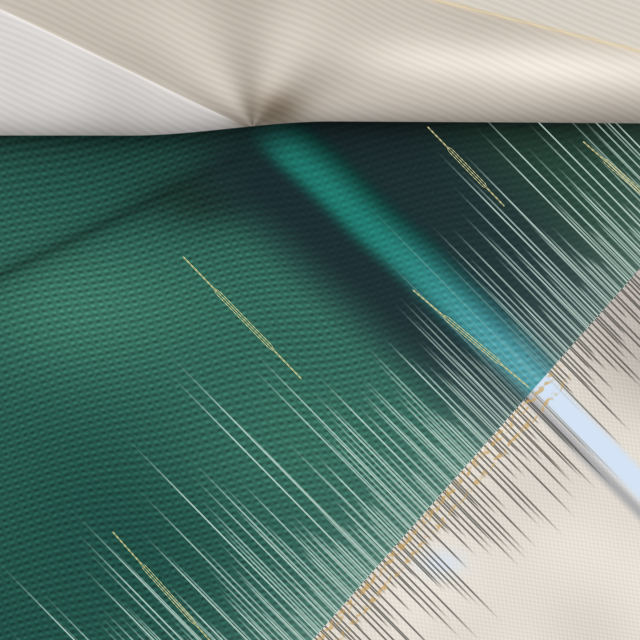
Give the GLSL for this texture, as a Shadertoy shader.

```glsl
// Draws draped green shot silk with pale ikat threads, gold weft and ivory borders.
const float TAU = 6.2831853;

float hash(float n) { return fract(sin(n * 12.99) * 4375.85); }

vec2 gradientAt(vec2 cell) {
  float angle = TAU * hash(dot(cell, vec2(1.37, 7.91)));
  return vec2(cos(angle), sin(angle));
}

// Gradient noise, about -0.7 to 0.7
float noise(vec2 p) {
  vec2 i = floor(p), f = p - i, u = f * f * (3. - 2. * f), e = vec2(0, 1);
  float low = mix(dot(gradientAt(i), f), dot(gradientAt(i + e.yx), f - e.yx), u.x);
  float high = mix(dot(gradientAt(i + e), f - e), dot(gradientAt(i + 1.), f - 1.), u.x);
  return mix(low, high, u.y);
}

float blob(vec2 p, vec2 centre, vec2 size) {
  vec2 q = (p - centre) / size;
  return exp(-dot(q, q));
}

float band(float x, float lo, float hi, float soft) {
  return smoothstep(lo - soft, lo + soft, x) * smoothstep(hi + soft, hi - soft, x);
}

// Lower rim of the upper fold
float foldRim(float x) { return .788 + .023 * smoothstep(.2, .52, x) - .004 * x * x; }

// Parallel threads of random length, running away from the seam
float threads(float across, float away, float pitch, float longest, float seed, float px) {
  float id = floor(across / pitch), r = hash(id + seed);
  float shift = .5 * hash(id * 1.7 + seed) - .25;
  float offset = abs(fract(across / pitch) - .5 - shift) * pitch;
  float reach = longest * (.2 + .8 * r * r);
  return smoothstep(.0009 + px, .0003, offset) * step(0., away) * smoothstep(reach, reach * .6, away);
}

// Gold thread from a to b that thickens into strands midway
float goldThread(vec2 p, vec2 a, vec2 b, float px) {
  float len = distance(a, b);
  vec2 d = (b - a) / len;
  float t = dot(p - a, d) / len, offset = dot(p - a, vec2(-d.y, d.x));
  float wide = band(t, .28, .75, .03);
  float body = smoothstep(px, 0., abs(offset) - .0007 - .003 * wide);
  float strands = 1. - wide * (.4 - .4 * cos(offset * TAU / .0032));
  return body * strands * (.8 + .2 * sin(t * len * 700.)) * band(t, 0., 1., .01);
}

vec3 greenSilk(vec2 p, float along, float across) {
  // Broad light and crease
  float light = .46 + .35 * noise(p * vec2(2.5, 4) + 3.);
  light += .35 * blob(p, vec2(.1, .52), vec2(.2, .12)) + .25 * blob(p, vec2(.45, .36), vec2(.25));
  light -= .25 * blob(p, vec2(.05, 0), vec2(.4, .25));
  vec3 col = mix(vec3(.09, .26, .235), vec3(.25, .48, .405), clamp(light, 0., 1.));
  float crease = abs(p.y - .57 - .49 * p.x);
  col *= 1. - .35 * smoothstep(.42, .36, p.x) * exp(-crease * 65.);
  col = mix(col, vec3(.1, .17, .15), .75 * blob(p, vec2(.32, .69), vec2(.09, .045)));
  // Dark valley, teal ridge, slate far side
  float q = across - .05 * along + .006 * noise(vec2(along * 9., 2));
  float valley = smoothstep(.7, .8, q) * smoothstep(-.42, -.22, along);
  float ridge = band(q, .838, .918, .016) * smoothstep(-.32, -.22, along);
  col = mix(col, vec3(.105, .17, .19), .92 * valley);
  vec3 teal = mix(vec3(.11, .41, .37), vec3(.26, .53, .57), smoothstep(-.1, .3, along));
  col = mix(col, teal * (.88 + .3 * sin((q - .838) * 55.)), ridge);
  vec3 slate = mix(vec3(.12, .19, .2), vec3(.15, .27, .22), smoothstep(.98, 1.15, q));
  col = mix(col, slate, smoothstep(.91, .96, q));
  // Moire of rows and dashes
  vec2 w = p + .025 * vec2(noise(p * 4.), noise(p * 4. + 9.));
  float rows = sin(TAU * 92. * (w.y - .22 * w.x));
  float dashes = sin(TAU * 74. * (w.x + .35 * w.y));
  float moire = rows * (.55 + .45 * dashes) + .5 * noise(p * 190.);
  col *= 1. + moire * mix(.23, .11, max(valley, ridge));
  return col * (1. - .6 * exp(-max(foldRim(p.x) - p.y, 0.) * 32.));
}

vec3 ivoryBorder(vec2 p, float along, float across, float away, float px) {
  vec3 col = mix(vec3(.89, .865, .825), vec3(.75, .72, .69), smoothstep(.9, 1.08, across));
  col += .08 * noise(p * 6.) + .025 * sin(across * 820.) * sin(along * 600.);
  // Cool sheen beside a shaded dip
  float sheen = band(across, .866, .902, .008);
  col = mix(col, vec3(.58, .59, .62), .7 * band(across, .846, .862, .008));
  col = mix(col, vec3(.83, .89, .96), max(sheen, .7 * blob(p, vec2(.69, .12), vec2(.035, .02))));
  // Dark threads and broken gold bands
  float dark = max(threads(across, away, .0085, .2, 41., px), threads(across, away, .021, .26, 67., px));
  col = mix(col, vec3(.27, .27, .25), .65 * dark * (1. - sheen));
  float bands = band(away, .003, .014, .002) + band(away, .026, .034, .002);
  float broken = smoothstep(-.15, .3, noise(vec2(across * 110., away * 160.)));
  return mix(col, vec3(.79, .63, .36), .65 * bands * broken * smoothstep(.94, .89, across));
}

vec3 upperFold(vec2 p, float px) {
  // Pleats fan out of the gathered point
  vec2 k = p - vec2(.395, .8);
  vec3 col = vec3(.78, .745, .7) + .07 * noise(p * vec2(4, 9));
  col += .09 * sin(atan(k.y, k.x) * 6. + .8) * exp(-length(k) * 5.);
  float sheen = p.y - .945 + .06 * p.x;
  col += .15 * exp(-sheen * sheen * 700.) * smoothstep(.42, .7, p.x);
  // Left flap under a slanted crease
  float flap = p.y - .986 + .48 * p.x, left = smoothstep(.4, .34, p.x);
  col = mix(col, vec3(.85, .835, .825) + .07 * noise(p * 8.), left * smoothstep(px, -px, flap));
  col += .1 * exp(-abs(flap) * 250.) * left;
  col = mix(col, vec3(.43, .37, .29), .65 * blob(p, vec2(.43, .825), vec2(.045, .03)));
  // Stitched far edge, weave and rolled rim
  float stitch = p.y - 1.17 + .25 * p.x;
  col = mix(col, vec3(.86, .84, .8), .7 * smoothstep(0., .006, stitch));
  col = mix(col, vec3(.92, .84, .65), .8 * exp(-abs(stitch) * 450.));
  col += .018 * sin(565. * (p.y + .45 * p.x + .02 * noise(p * 5.)));
  return col * (1. - .33 * exp(-max(p.y - foldRim(p.x), 0.) * 40.));
}

void mainImage(out vec4 fragColor, in vec2 fragCoord) {
  vec2 p = fragCoord / iResolution.xy;
  float px = 1. / iResolution.y;
  float along = dot(p, vec2(.7, -.714)), across = dot(p, vec2(.714, .7));
  float seam = along - .367 + .073 * across;
  // Pale threads gather at the seam
  vec3 col = greenSilk(p, along, across);
  float offRidge = 1. - .75 * band(across, .84, .92, .02), pale = 0.;
  col = mix(col, vec3(.56, .66, .62), .42 * offRidge * exp(min(seam, 0.) * 11.));
  for (float n = 0.; n < 3.; n++)
    pale = max(pale, (.55 + .12 * n) * threads(across, -seam, .0075 + .008 * n, .3 + .1 * n, 11. + 17. * n, px));
  col = mix(col, vec3(.78, .86, .82), pale * offRidge);
  // Scattered gold threads
  float gold = goldThread(p, vec2(.286, .599), vec2(.471, .408), px);
  gold = max(gold, goldThread(p, vec2(.668, .802), vec2(.788, .678), px));
  gold = max(gold, goldThread(p, vec2(.645, .547), vec2(.826, .395), px));
  gold = max(gold, goldThread(p, vec2(.176, .169), vec2(.345, -.02), px));
  gold = max(gold, goldThread(p, vec2(.911, .779), vec2(1.03, .675), px));
  col = mix(col, vec3(.84, .79, .56), .85 * gold);
  // Borders over the field
  col = mix(col, ivoryBorder(p, along, across, seam, px), smoothstep(-px, px, seam));
  col = mix(col, upperFold(p, px), smoothstep(-px, px, p.y - foldRim(p.x)));
  fragColor = vec4(clamp(col, 0., 1.), 1);
}
```
